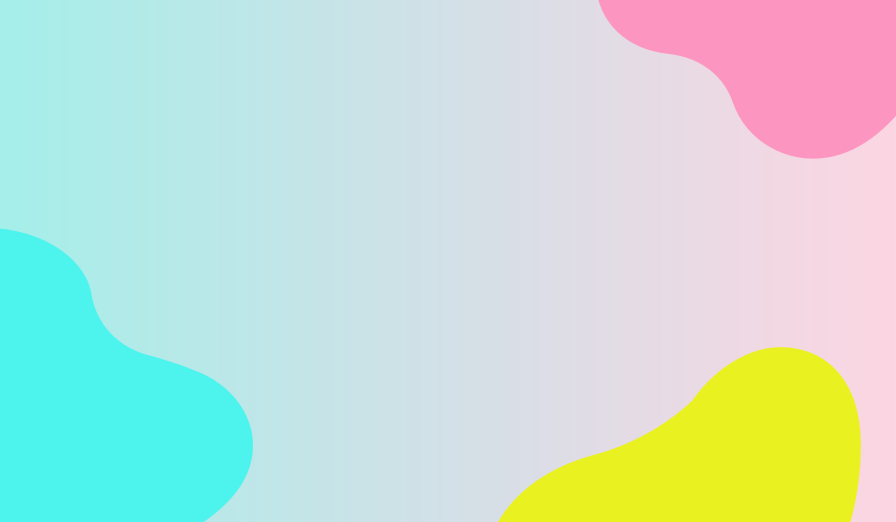
Reproduce this background procedurally as a Shadertoy shader.

```glsl
#define CANVAS_SIZE vec2(1.7143, 1.0)
#define CURVES 6
#define STEPS_PER_CURVE 14
#define EDGE_SOFTNESS 0.7
#define MIST_LEFT vec3(0.645, 0.935, 0.915)
#define MIST_MIDDLE vec3(0.860, 0.868, 0.902)
#define MIST_RIGHT vec3(0.987, 0.838, 0.886)
#define MIDDLE_STOP 0.6
#define CYAN vec3(0.302, 0.953, 0.929)
#define YELLOW vec3(0.918, 0.945, 0.125)
#define PINK vec3(0.992, 0.584, 0.757)

const int CONTROLS = CURVES * 3;

vec2 cubicBezier(vec2 a, vec2 b, vec2 c, vec2 d, float t) {
    float s = 1.0 - t;
    return s * s * s * a + 3.0 * s * s * t * b + 3.0 * s * t * t * c + t * t * t * d;
}

float segmentDistance(vec2 p, vec2 a, vec2 b) {
    vec2 along = b - a, offset = p - a;
    float t = clamp(dot(offset, along) / dot(along, along), 0.0, 1.0);
    return length(offset - along * t);
}

// True when a ray running right from p crosses the segment
bool crossesRay(vec2 p, vec2 a, vec2 b) {
    if ((a.y > p.y) == (b.y > p.y)) return false;
    return p.x < a.x + (b.x - a.x) * (p.y - a.y) / (b.y - a.y);
}

// Signed distance to a closed chain of cubic curves, negative inside
float blobDistance(vec2 p, vec2 controls[CONTROLS]) {
    float nearest = 1e3;
    bool inside = false;
    vec2 previous = controls[0];
    for (int i = 0; i < CONTROLS; i += 3) {
        vec2 start = controls[i];
        vec2 end = controls[(i + 3) % CONTROLS];
        for (int k = 1; k <= STEPS_PER_CURVE; k++) {
            float t = float(k) / float(STEPS_PER_CURVE);
            vec2 point = cubicBezier(start, controls[i + 1], controls[i + 2], end, t);
            nearest = min(nearest, segmentDistance(p, previous, point));
            if (crossesRay(p, previous, point)) inside = !inside;
            previous = point;
        }
    }
    return inside ? -nearest : nearest;
}

vec3 paintBlob(vec3 under, vec3 paint, vec2 p, vec2 controls[CONTROLS]) {
    float softness = EDGE_SOFTNESS / iResolution.y;
    float coverage = 1.0 - smoothstep(-softness, softness, blobDistance(p, controls));
    return mix(under, paint, coverage);
}

vec3 mistGradient(float x) {
    vec3 leftHalf = mix(MIST_LEFT, MIST_MIDDLE, x / MIDDLE_STOP);
    vec3 rightHalf = mix(MIST_MIDDLE, MIST_RIGHT, (x - MIDDLE_STOP) / (1.0 - MIDDLE_STOP));
    return x < MIDDLE_STOP ? leftHalf : rightHalf;
}

void mainImage(out vec4 fragColor, in vec2 fragCoord) {
    vec2 uv = fragCoord / iResolution.xy;
    vec2 p = uv * CANVAS_SIZE;
    vec3 color = mistGradient(uv.x);

    // Lower left blob; each outline closes beyond the canvas
    color = paintBlob(color, CYAN, p, vec2[CONTROLS](
        vec2(-0.009, 0.563), vec2(0.089, 0.556), vec2(0.161, 0.502),
        vec2(0.174, 0.442), vec2(0.183, 0.375), vec2(0.230, 0.335),
        vec2(0.279, 0.321), vec2(0.308, 0.313), vec2(0.339, 0.304),
        vec2(0.368, 0.292), vec2(0.438, 0.268), vec2(0.484, 0.210),
        vec2(0.484, 0.147), vec2(0.484, 0.089), vec2(0.449, 0.040),
        vec2(0.384, -0.004), vec2(0.134, -0.451), vec2(-0.446, -0.116)));

    // Lower right blob
    color = paintBlob(color, YELLOW, p, vec2[CONTROLS](
        vec2(0.949, -0.007), vec2(0.984, 0.060), vec2(1.054, 0.107),
        vec2(1.138, 0.129), vec2(1.205, 0.147), vec2(1.272, 0.183),
        vec2(1.324, 0.232), vec2(1.364, 0.290), vec2(1.429, 0.335),
        vec2(1.493, 0.335), vec2(1.585, 0.335), vec2(1.647, 0.266),
        vec2(1.647, 0.150), vec2(1.647, 0.098), vec2(1.641, 0.047),
        vec2(1.625, -0.007), vec2(1.560, -0.340), vec2(1.000, -0.340)));

    // Upper right blob
    color = paintBlob(color, PINK, p, vec2[CONTROLS](
        vec2(1.143, 1.007), vec2(1.158, 0.942), vec2(1.212, 0.904),
        vec2(1.277, 0.897), vec2(1.337, 0.891), vec2(1.384, 0.857),
        vec2(1.402, 0.804), vec2(1.424, 0.739), vec2(1.487, 0.696),
        vec2(1.556, 0.696), vec2(1.618, 0.696), vec2(1.674, 0.730),
        vec2(1.723, 0.788), vec2(1.786, 0.866), vec2(1.853, 1.089),
        vec2(1.786, 1.134), vec2(1.563, 1.223), vec2(1.250, 1.223)));

    fragColor = vec4(color, 1.0);
}
```
